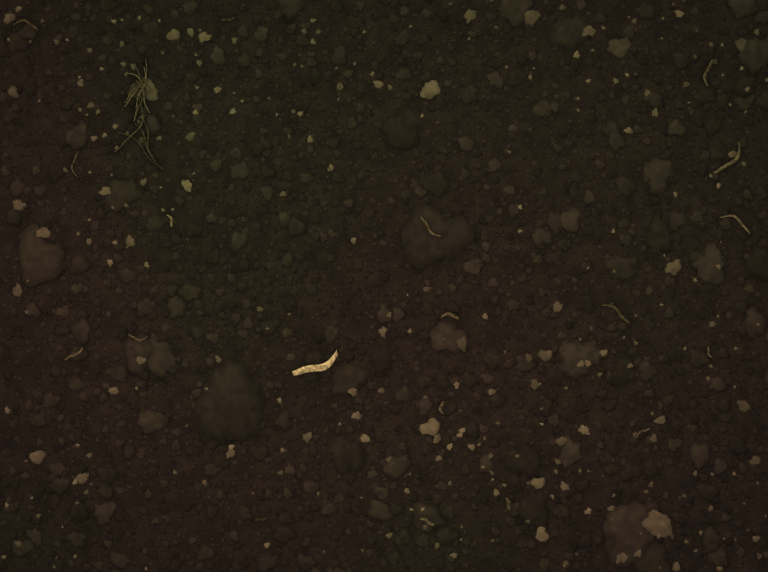
Give the GLSL for this texture, as a Shadertoy shader.

```glsl
// Dark garden soil: crumbs and clods with scattered pale pebbles, dry straw and a twig.

const vec3 SOIL = vec3(0.148, 0.120, 0.093);
const vec3 CLOD = vec3(0.172, 0.144, 0.108);
const vec3 PEBBLE = vec3(0.325, 0.275, 0.195);
const vec3 STRAW = vec3(0.36, 0.30, 0.20);
const vec3 TWIG = vec3(0.74, 0.63, 0.43);
const vec3 OLIVE_TINT = vec3(0.96, 1.03, 0.90);
const vec3 RUSSET_TINT = vec3(1.05, 0.98, 0.97);
const vec2 LIGHT_DIR = vec2(-0.45, 0.89);
const vec2 TUFT_CENTRE = vec2(0.255, 0.80);
const vec2 TWIG_CENTRE = vec2(0.553, 0.360);
const int TUFT_FIBRES = 11;
const float VIGNETTE = 0.20;

vec4 hash4(vec2 p) {
    vec4 q = fract(p.xyxy * vec4(0.1031, 0.1030, 0.0973, 0.1099));
    q += dot(q, q.wzxy + 33.33);
    return fract((q.xxyz + q.yzzw) * q.zywx);
}

float noise(vec2 p) {
    vec2 i = floor(p), f = fract(p);
    f = f * f * (3.0 - 2.0 * f);
    return mix(mix(hash4(i).x, hash4(i + vec2(1, 0)).x, f.x),
               mix(hash4(i + vec2(0, 1)).x, hash4(i + vec2(1, 1)).x, f.x), f.y);
}

float fbm(vec2 p) {
    float sum = 0.0, amp = 0.5;
    for (int i = 0; i < 4; i++) {
        sum += amp * noise(p);
        p = mat2(1.6, 1.2, -1.2, 1.6) * p + 7.3;
        amp *= 0.5;
    }
    return sum;
}

mat2 turn(float a) {
    return mat2(cos(a), -sin(a), sin(a), cos(a));
}

// Irregular stones on a jittered grid; size is the largest radius in cells.
vec3 addStones(vec3 ground, vec2 p, float cells, float density, float size,
               vec3 tint, float relief, float clumping) {
    vec2 g = p * cells, seed = vec2(cells * 3.0, cells * 7.0);
    float aa = 1.1 * cells / iResolution.y;
    float grain = fbm(p * 95.0);
    vec2 rough = vec2(noise(g * 4.5 / size), noise(g * 4.5 / size + 31.0)) - 0.5;
    for (int j = -1; j <= 1; j++)
    for (int i = -1; i <= 1; i++) {
        vec2 id = floor(g) + vec2(i, j);
        vec4 h = hash4(id + seed), k = hash4(id + seed + 57.0);
        float clump = smoothstep(0.35, 0.72, noise(id / cells * 4.5 + 11.0));
        if (h.x > density * mix(1.0, 2.2 * clump, clumping)) continue;

        float r = size * mix(0.42, 1.0, h.w * h.w);
        vec2 d = g - id - 0.2 - 0.6 * h.yz;
        vec2 q = turn(k.x * 6.283) * (d + rough * r * 0.28);
        q *= vec2(mix(0.8, 1.0, k.y), mix(1.0, 1.4, k.y));
        float a = atan(q.y, q.x);
        float rim = r * (1.0 + 0.11 * sin(3.0 * a + k.z * 6.0) + 0.07 * sin(5.0 * a + k.w * 6.0));
        float dist = length(q) - rim;

        // Contact shadow, then the domed stone itself
        float below = 0.6 - 0.4 * dot(normalize(d + 1e-5), LIGHT_DIR);
        ground *= 1.0 - relief * below * exp(-max(dist, 0.0) / (0.13 * r));
        float shade = 1.0 + relief * 0.35 * dot(d / r, LIGHT_DIR);
        shade *= 1.0 - relief * 0.55 * smoothstep(-0.35 * r, 0.0, dist);
        shade *= mix(0.80, 1.18, k.z) * (0.80 + 0.42 * grain);
        ground = mix(ground, tint * shade, 1.0 - smoothstep(-aa, aa, dist));
    }
    return ground;
}

// A tapered, bent fibre with a soft shadow beneath it.
vec3 addFibre(vec3 ground, vec2 d, float angle, float halfLen, float halfWidth,
              float bend, vec3 tint) {
    vec2 q = turn(angle) * d;
    float t = q.x / halfLen;
    q.y += bend * halfLen * (t * t - 0.4) + 0.08 * halfLen * sin(t * 4.0);
    float w = halfWidth * (1.0 - 0.35 * t * t);
    float dist = max(abs(q.y) - w, abs(q.x) - halfLen);
    float aa = 1.0 / iResolution.y;
    ground *= 1.0 - 0.3 * exp(-max(dist, 0.0) / 0.004);
    float shade = (0.72 + 0.5 * noise(d * 260.0)) * (1.0 - 0.25 * smoothstep(-w, w, -q.y));
    return mix(ground, tint * shade, 1.0 - smoothstep(-aa, aa, dist));
}

// Loose straw pieces, one at most per grid cell.
vec3 addStraw(vec3 ground, vec2 p, float cells, float density) {
    for (int j = -1; j <= 1; j++)
    for (int i = -1; i <= 1; i++) {
        vec2 id = floor(p * cells) + vec2(i, j);
        vec4 h = hash4(id + 211.0), k = hash4(id + 307.0);
        if (h.x > density) continue;
        vec2 d = p - (id + 0.2 + 0.6 * h.yz) / cells;
        ground = addFibre(ground, d, h.w * 6.283, mix(0.010, 0.036, k.x * k.x),
                          mix(0.0014, 0.0034, k.y), k.z - 0.5, STRAW * mix(0.6, 1.25, k.w));
    }
    return ground;
}

void mainImage(out vec4 fragColor, in vec2 fragCoord) {
    vec2 p = fragCoord / iResolution.y;
    vec2 uv = fragCoord / iResolution.xy;
    vec3 col = SOIL * (0.72 + 0.5 * fbm(p * 60.0));

    // Crumbs to clods, finest first
    col = addStones(col, p, 96.0, 0.75, 0.42, SOIL * 1.04, 0.30, 0.0);
    col = addStones(col, p, 50.0, 0.65, 0.44, SOIL * 1.06, 0.34, 0.0);
    col = addStones(col, p, 25.0, 0.50, 0.42, CLOD * 0.97, 0.34, 0.0);
    col = addStones(col, p, 12.5, 0.36, 0.42, CLOD, 0.34, 0.0);
    col = addStones(col, p, 6.0, 0.24, 0.42, CLOD * 1.04, 0.34, 0.0);

    // Pale pebbles, partly in clumps
    col = addStones(col, p, 9.0, 0.15, 0.23, PEBBLE * 0.92, 0.30, 0.6);
    col = addStones(col, p, 23.0, 0.13, 0.28, PEBBLE, 0.30, 0.8);
    col = addStones(col, p, 48.0, 0.08, 0.28, PEBBLE * 1.05, 0.25, 0.6);

    // Straw, a tuft of roots and the bright twig
    col = addStraw(col, p, 6.0, 0.30);
    for (int i = 0; i < TUFT_FIBRES; i++) {
        vec4 h = hash4(vec2(float(i), 91.0));
        vec2 d = p - TUFT_CENTRE - (h.xy - 0.5) * vec2(0.06, 0.13);
        col = addFibre(col, d, 1.5 + 2.2 * (h.z - 0.5), mix(0.02, 0.055, h.w), 0.0015,
                       h.x - 0.5, STRAW * mix(0.7, 1.2, h.y));
    }
    col = addFibre(col, p - TWIG_CENTRE, 0.38, 0.043, 0.0065, -0.22, TWIG);

    // Broad colour drift and darker borders
    float drift = 0.6 * noise(p * 2.6 + 5.0) + 0.4 * uv.y;
    col *= mix(RUSSET_TINT, OLIVE_TINT, smoothstep(0.3, 0.8, drift));
    col *= 1.07 - VIGNETTE * smoothstep(0.25, 0.75, length(uv - vec2(0.46, 0.52)));
    fragColor = vec4(col, 1.0);
}
```
